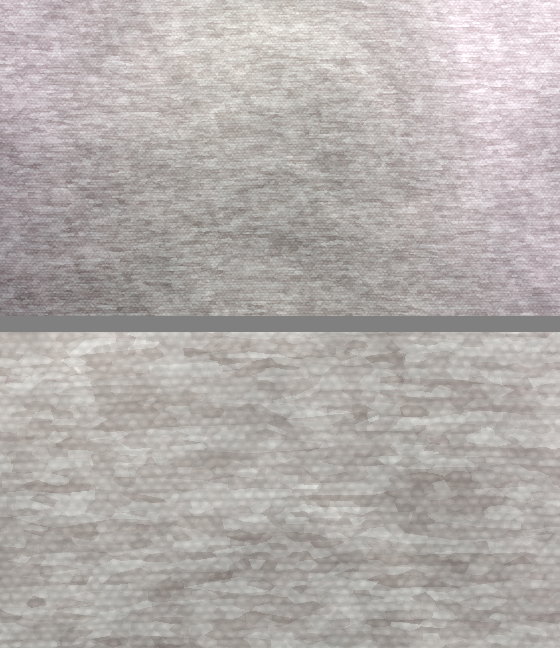
Top, the full canvas; bottom, a detail of the centre.
Give the GLSL for this texture, as a WebGL 1 fragment shader.

```glsl
precision highp float;
// Draws crumpled pale knit cloth with fine horizontal threads and diagonal creases.

uniform vec2 u_resolution;

const float PI = 3.14159265;
const vec3 WARM_GREY = vec3(1.022, 0.998, 0.972);
const vec3 PINK_GREY = vec3(1.035, 0.975, 1.005);
const vec3 FIBRE_TINT = vec3(0.86, 1.03, 1.05);

float hash(vec2 cell) {
  vec3 q = fract(cell.xyx * vec3(0.1031, 0.1030, 0.0973));
  q += dot(q, q.yzx + 33.33);
  return fract((q.x + q.y) * q.z);
}

vec2 hash2(vec2 cell) {
  return vec2(hash(cell), hash(cell + 71.7));
}

// Cellular noise: a random tone for the nearest point, darkened away from it.
float cellTone(vec2 p) {
  vec2 base = floor(p);
  float nearest = 8.0;
  float tone = 0.0;
  for (int j = -1; j <= 1; j++) {
    for (int i = -1; i <= 1; i++) {
      vec2 cell = base + vec2(float(i), float(j));
      vec2 d = p - cell - hash2(cell);
      float dist = dot(d, d);
      if (dist < nearest) {
        nearest = dist;
        tone = hash(cell + 19.3);
      }
    }
  }
  return tone - 0.5 - 0.35 * (nearest - 0.22);
}

// Layered warped sines: broad soft light and shade.
float softFolds(vec2 p) {
  mat2 turn = mat2(0.82, 0.57, -0.57, 0.82);
  float sum = 0.0;
  float amp = 0.5;
  for (int i = 0; i < 7; i++) {
    p = turn * p * 1.7;
    p += 0.55 * sin(p.yx * 1.3 + float(i) * 2.1);
    sum += amp * sin(p.x) * sin(p.y);
    amp *= 0.72;
  }
  return sum;
}

// Scattered short creases, each lit on one side and shaded on the other.
float creases(vec2 p, float angle, vec2 density) {
  vec2 along = vec2(cos(angle), sin(angle));
  vec2 q = density * vec2(dot(p, along), dot(p, vec2(-along.y, along.x)));
  vec2 base = floor(q);
  float sum = 0.0;
  for (int j = -1; j <= 1; j++) {
    for (int i = -1; i <= 1; i++) {
      vec2 cell = base + vec2(float(i), float(j));
      vec2 d = q - cell - mix(vec2(0.15), vec2(0.85), hash2(cell));
      float strength = 2.0 * hash(cell + 5.1) - 1.0;
      d.y += 0.22 * sin(d.x * 2.5 + strength * 6.0);
      sum += strength * abs(strength) * d.y * exp(-2.5 * d.x * d.x - 14.0 * d.y * d.y);
    }
  }
  return sum * 8.0;
}

// Staggered loops of yarn lying in horizontal rows.
float stitches(vec2 p, float rows, float columns) {
  float row = p.y * rows * PI;
  float column = p.x * columns * 2.0 * PI;
  return 0.5 * cos(2.0 * row) + 0.6 * cos(row) * cos(column);
}

// Uneven light: bright at upper right, dim at lower left.
float lighting(vec2 uv) {
  float ramp = 0.70 + 0.10 * (uv.x - 0.5) + 0.13 * (uv.y - 0.5);
  float glow = 0.07 * exp(-7.0 * dot(uv - vec2(0.88, 0.88), uv - vec2(0.88, 0.88)));
  float corner = 0.10 * exp(-6.0 * dot(uv, uv));
  return ramp + glow - corner;
}

void main() {
  vec2 uv = gl_FragCoord.xy / u_resolution;
  vec2 p = gl_FragCoord.xy / u_resolution.y;

  // Large shapes of the cloth
  float folds = softFolds(p * vec2(1.7, 2.2) + vec2(3.1, 1.4));
  float dents = creases(p, -0.75, vec2(5.0, 8.0))
              + 0.6 * creases(p + 4.7, -0.95, vec2(9.0, 15.0));
  float light = lighting(uv) + 0.105 * folds + 0.045 * dents;

  // Threads follow the folds slightly
  vec2 weave = p + vec2(0.0, 0.004 * folds + 0.003 * sin(p.x * 5.0));
  float fibres = 0.095 * cellTone(weave * vec2(13.0, 85.0))
               + 0.110 * cellTone(weave * vec2(48.0, 125.0) + 9.0);
  float knit = 0.042 * stitches(weave, 116.0, 78.0);
  float fuzz = 0.055 * cellTone(weave * vec2(125.0, 140.0) + 31.0);

  // Grey centre, pinker toward the sides
  float side = smoothstep(0.15, 0.55, abs(uv.x - 0.47) + 0.12 * uv.y);
  vec3 tint = mix(WARM_GREY, PINK_GREY, side);
  vec3 color = tint * (light + knit + fuzz) + FIBRE_TINT * fibres;
  gl_FragColor = vec4(clamp(color, 0.0, 1.0), 1.0);
}
```
